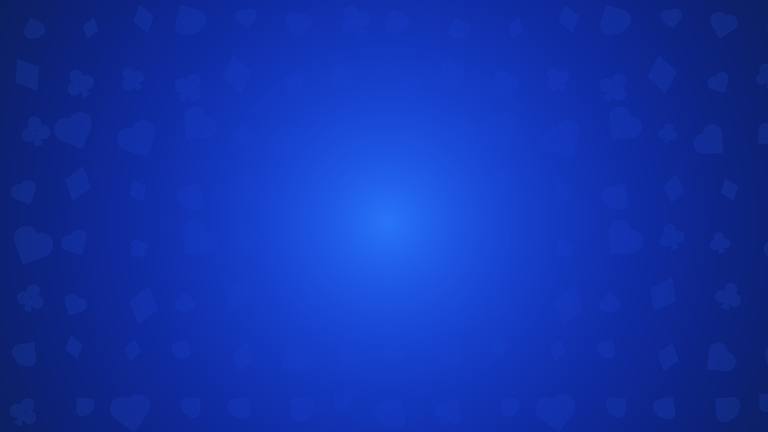
Write a Shadertoy shader that draws this background.

```glsl
// Deep blue backdrop: a radial glow near the centre fading to navy corners,
// overlaid with faint card suits scattered on a jittered grid that repeats
// every eight columns. Suits are distance functions, fading into the glow.

float hash(vec2 p) {
    return fract(sin(dot(p, vec2(127.1, 311.7))) * 43758.5453);
}

mat2 rotation(float a) {
    return mat2(cos(a), sin(a), -sin(a), cos(a));
}

// Suit shapes, each about one unit in radius
float heart(vec2 p) {
    p = vec2(abs(p.x), p.y + 1.0) * 0.56;
    if (p.x + p.y > 1.0) return (length(p - vec2(0.25, 0.75)) - 0.3536) / 0.56;
    vec2 notch = p - vec2(0.0, 1.0);
    vec2 side = p - 0.5 * max(p.x + p.y, 0.0);
    return sqrt(min(dot(notch, notch), dot(side, side))) * sign(p.x - p.y) / 0.56;
}

float diamond(vec2 p) {
    return (abs(p.x) * 1.35 + abs(p.y) - 1.05) / 1.68;
}

float stem(vec2 p) {
    float flare = abs(p.x) - 0.08 - 0.35 * max(-0.4 - p.y, 0.0);
    return max(flare, abs(p.y + 0.55) - 0.45);
}

float club(vec2 p) {
    float top = length(p - vec2(0.0, 0.5)) - 0.45;
    float sides = length(vec2(abs(p.x) - 0.5, p.y + 0.2)) - 0.45;
    return min(min(top, sides), stem(p));
}

float spade(vec2 p) {
    return min(heart(vec2(p.x, -p.y) * 1.1) / 1.1, stem(p));
}

float suit(vec2 p, float kind) {
    if (kind < 0.25) return heart(p);
    if (kind < 0.5) return diamond(p);
    if (kind < 0.75) return club(p);
    return spade(p);
}

// Faint fill and brighter rim of all suits near this point
float suitPattern(vec2 uv) {
    vec2 cellSize = vec2(0.123, 0.125);
    vec2 home = floor(uv / cellSize);
    float blur = 0.7 / iResolution.y;
    float light = 0.0;
    for (int y = -1; y <= 1; y++)
    for (int x = -1; x <= 1; x++) {
        vec2 cell = home + vec2(x, y);
        vec2 id = vec2(mod(cell.x, 8.0), cell.y) + 3.0;
        vec2 jitter = vec2(hash(id), hash(id + 17.3)) - 0.5;
        vec2 center = (cell + 0.5 + 0.35 * jitter) * cellSize;
        float size = mix(0.022, 0.043, pow(hash(id + 31.7), 1.5));
        float turn = (hash(id + 47.9) - 0.5) * 1.8;
        float d = suit(rotation(turn) * (uv - center) / size, hash(id + 63.1)) * size;
        float fill = 1.0 - smoothstep(-blur, blur, d);
        float rim = 1.0 - smoothstep(0.0, 0.001 + blur, abs(d));
        light = max(light, 0.7 * fill + 0.3 * rim);
    }
    return light;
}

void mainImage(out vec4 fragColor, in vec2 fragCoord) {
    vec2 uv = fragCoord / iResolution.y;
    float aspect = iResolution.x / iResolution.y;
    float r = length(uv - vec2(0.505 * aspect, 0.486));

    // Radial glow: blue falls off evenly, red and green drop faster
    vec3 color = vec3(0.04 + 0.12 * exp(-3.2 * r),
                      0.10 + 0.36 * exp(-2.8 * r),
                      0.975 - 0.58 * r);

    // Suits grow clearer toward the sides
    float visibility = smoothstep(0.15, 0.95, r);
    color += vec3(0.025, 0.05, 0.09) * visibility * suitPattern(uv - vec2(0.008, 0.0));

    fragColor = vec4(color, 1.0);
}
```
